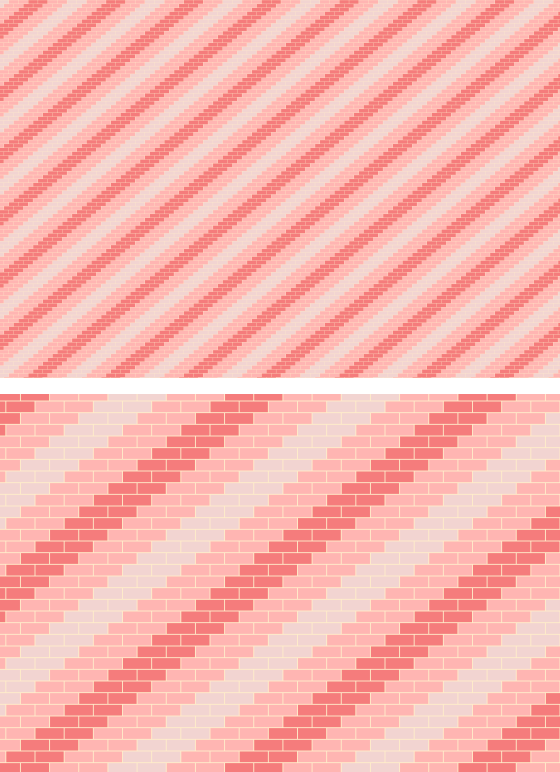
Top, the full canvas; bottom, a detail of the centre.
This pattern is drawn by a Shadertoy shader. Its source:

```glsl
const float ROWS_PER_WIDTH = 144.0;   // brick courses in a square of the canvas width
const float BRICK_LENGTH = 2.5;       // brick length, in course heights
const float JOINT_WIDTH = 0.078;      // mortar line, in course heights
const float STRIPE_BRICKS = 8.0;      // bricks in one colour cycle
const float STRIPE_START = 2.9;       // first dark brick on the top course
const int SAMPLES = 4;

const vec3 CORAL = vec3(0.96, 0.485, 0.485);
const vec3 PINK = vec3(1.0, 0.71, 0.70);
const vec3 PALE = vec3(0.95, 0.83, 0.82);
const vec3 MORTAR = vec3(1.0, 0.93, 0.79);

// Cycle of pairs: coral, pink, pale, pink
vec3 brickColor(float column) {
    float pairIndex = floor(mod(column, STRIPE_BRICKS) * 0.5);
    if (pairIndex < 0.5) return CORAL;
    return abs(pairIndex - 2.0) < 0.5 ? PALE : PINK;
}

// Share of a footprint covered by a line repeating at every multiple of period
float lineCoverage(float position, float period, float width, float footprint) {
    float d = abs(position - period * round(position / period));
    float low = max(d - 0.5 * footprint, -0.5 * width);
    float high = min(d + 0.5 * footprint, 0.5 * width);
    return clamp((high - low) / footprint, 0.0, 1.0);
}

// Running bond: each course slides half a brick, so the stripes climb diagonally
vec3 brickWall(vec2 p, float footprint) {
    float course = floor(p.y);
    float along = p.x + BRICK_LENGTH * (0.5 * course - STRIPE_START);
    vec3 face = brickColor(floor(along / BRICK_LENGTH));
    float bed = lineCoverage(p.y, 1.0, JOINT_WIDTH, footprint);
    float head = lineCoverage(along, BRICK_LENGTH, JOINT_WIDTH, footprint);
    return mix(face, MORTAR, 1.0 - (1.0 - bed) * (1.0 - head));
}

void mainImage(out vec4 fragColor, in vec2 fragCoord) {
    float pixel = ROWS_PER_WIDTH / iResolution.x;
    float footprint = pixel / float(SAMPLES);
    vec2 center = vec2(fragCoord.x, iResolution.y - fragCoord.y) * pixel;

    // Average a grid of samples to smooth the brick edges
    vec3 sum = vec3(0.0);
    for (int j = 0; j < SAMPLES; j++) {
        for (int i = 0; i < SAMPLES; i++) {
            vec2 offset = (vec2(i, j) + 0.5) * footprint - 0.5 * pixel;
            sum += brickWall(center + offset, footprint);
        }
    }
    fragColor = vec4(sum / float(SAMPLES * SAMPLES), 1.0);
}
```
